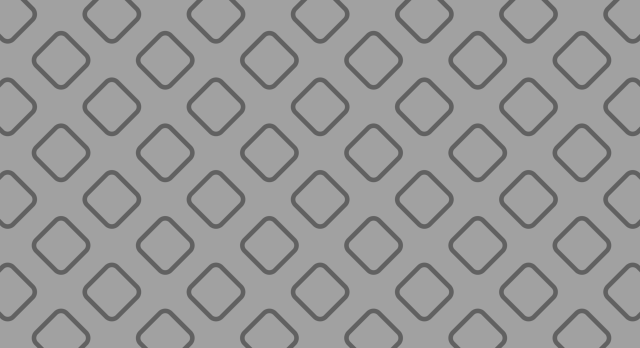
Give the GLSL for this pattern, as a WebGL 2 fragment shader.

```glsl
#version 300 es
precision highp float;

uniform vec2 u_resolution;
out vec4 fragColor;

// Signed distance to a square with rounded corners
float roundedSquare(vec2 p, float halfSide, float radius) {
    vec2 q = abs(p) - (halfSide - radius);
    return length(max(q, 0.0)) + min(max(q.x, q.y), 0.0) - radius;
}

// Distance to the nearest diamond outline of a lattice through center
float diamondLattice(vec2 p, vec2 center) {
    vec2 period = vec2(125.0, 111.1);
    vec2 local = mod(p - center + 0.5 * period, period) - 0.5 * period;
    vec2 turned = vec2(local.x + local.y, local.y - local.x) * 0.70710678;
    return abs(roundedSquare(turned, 25.7, 9.3)) - 2.75;
}

void main() {
    // The canvas is 768 units wide
    float pixel = 768.0 / u_resolution.x;
    vec2 p = gl_FragCoord.xy * pixel;

    // Two interleaved lattices, the second shifted by about half a period
    float outline = min(diamondLattice(p, vec2(384.2, 178.3)),
                        diamondLattice(p, vec2(323.3, 234.2)));

    float ink = 1.0 - smoothstep(-0.7 * pixel, 0.7 * pixel, outline);
    vec3 background = vec3(0.63);
    vec3 lineColor = vec3(0.38);
    fragColor = vec4(mix(background, lineColor, ink), 1.0);
}
```
